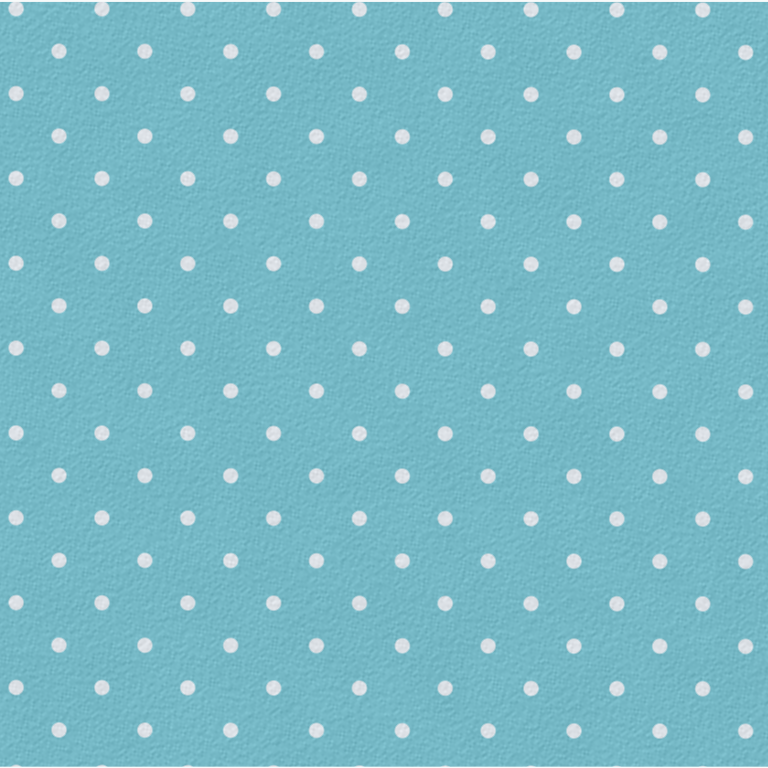
Reproduce this pattern procedurally as a Shadertoy shader.

```glsl
// Staggered pale polka dots on a blue-green sheet with a fine embossed grain.
// Dots come from two interleaved grids; the grain is value noise lit from
// the upper left. Thin pale margins run along the top and bottom edges.

#define PITCH      vec2(0.11175, 0.11048)  // spacing inside one grid
#define FIRST_DOT  vec2(0.0210, 0.0113)    // measured from the upper left
#define DOT_RADIUS 0.0098
#define ROW_TILT   0.0019
#define GRAIN_FREQ 300.0
#define GRAIN_DEPTH 0.075
#define MOTTLE     0.012                   // faint broad tone drift
#define MARGINS    vec2(0.0024, 0.0018)    // top, bottom
#define GROUND     vec3(0.458, 0.720, 0.772)
#define DOT_COLOR  vec3(0.862, 0.880, 0.900)
#define PAPER      vec3(0.97, 0.98, 0.98)

// Integer hash of a lattice point, 0 to 1
float hash(vec2 cell) {
    uvec2 q = uvec2(ivec2(cell) + 4096) * uvec2(1597u, 3571u);
    uint n = (q.x ^ (q.y << 7)) * 74531u;
    n = (n ^ (n >> 15)) * 48271u;
    n = (n ^ (n >> 13)) * 69621u;
    return float((n ^ (n >> 16)) & 65535u) / 65535.0;
}

float valueNoise(vec2 p) {
    vec2 cell = floor(p), f = fract(p);
    f = f * f * (3.0 - 2.0 * f);
    float a = mix(hash(cell), hash(cell + vec2(1, 0)), f.x);
    float b = mix(hash(cell + vec2(0, 1)), hash(cell + vec2(1, 1)), f.x);
    return mix(a, b, f.y);
}

// Pebbled surface height: fine pits over slightly wider creases
float grainHeight(vec2 p) {
    p = mat2(0.8, 0.6, -0.6, 0.8) * p * GRAIN_FREQ;
    return 0.75 * valueNoise(p) + 0.25 * valueNoise(p.yx * 0.6 + 37.0);
}

// Distance to the nearest point of a rectangular grid
float gridDistance(vec2 p) {
    return length(p - PITCH * round(p / PITCH));
}

void mainImage(out vec4 fragColor, in vec2 fragCoord) {
    float pixel = 1.0 / iResolution.y;
    vec2 p = fragCoord * pixel;
    p.y = 1.0 - p.y;

    // Relief: height difference along the light direction
    vec2 lightStep = vec2(0.3, 0.45) / GRAIN_FREQ;
    float relief = grainHeight(p + lightStep) - grainHeight(p - lightStep);

    // Two grids, the second shifted by half a pitch
    vec2 q = p - FIRST_DOT;
    q.y -= ROW_TILT * q.x;
    float d = min(gridDistance(q), gridDistance(q - 0.5 * PITCH)) - DOT_RADIUS;
    float edge = max(0.6 * pixel, 0.0012);
    float dots = clamp(0.5 - 0.5 * d / edge, 0.0, 1.0);

    vec3 color = mix(GROUND, DOT_COLOR, dots);
    color += GRAIN_DEPTH * relief * mix(1.0, 0.8, dots);
    color += MOTTLE * (valueNoise(p * 24.0) - 0.5);

    // Margins
    float inside = min(p.y - MARGINS.x, 1.0 - p.y - MARGINS.y);
    color = mix(PAPER, color, smoothstep(-0.5 * pixel, 0.5 * pixel, inside));

    fragColor = vec4(clamp(color, 0.0, 1.0), 1.0);
}
```
